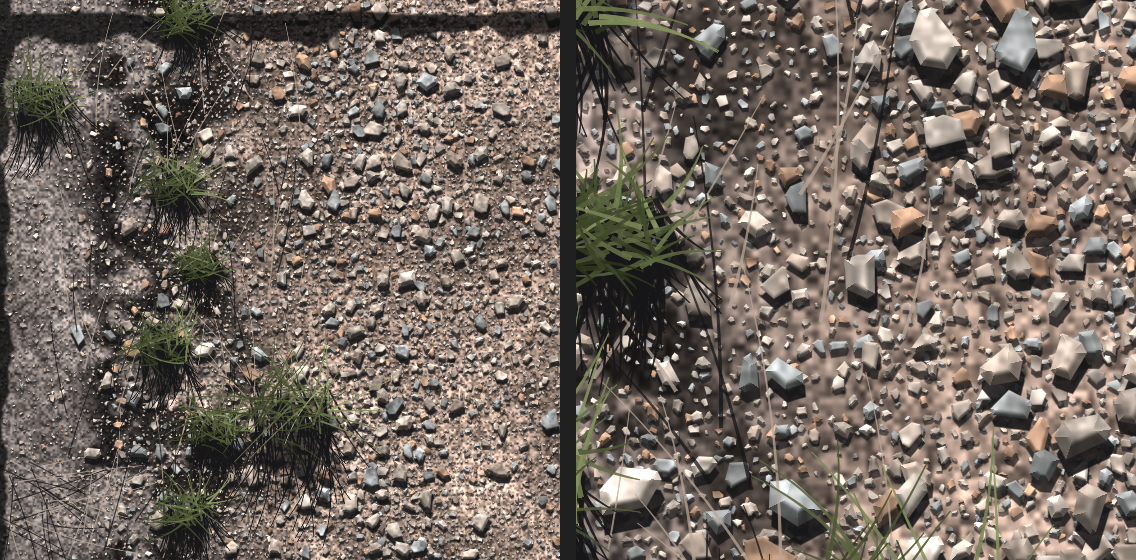
Left, the full canvas; right, a detail of the centre.
A WebGL 2 fragment shader for this texture:

```glsl
#version 300 es
precision highp float;
// Sunlit gravel and sandy soil with angular stones, dry straws and grass tufts.
uniform vec2 u_resolution;
out vec4 fragColor;
#define SUN vec2(-0.15, 0.98)
#define STONE_CELLS 23.0
#define LAYERS 4
#define TUFTS 8
#define BLADES 70
#define STRAWS 110
#define MAIN_TUFT vec3(0.52, 0.27, 0.135)
#define SHADE_COLOR vec3(0.085, 0.083, 0.09)
#define SOIL_COLOR vec3(0.52, 0.48, 0.465)
#define SAND_COLOR vec3(0.66, 0.565, 0.51)

float hash(vec2 p) { return fract(sin(dot(p, vec2(127.1, 311.7))) * 43758.5453); }
float noise(vec2 p) {
  vec2 i = floor(p), f = fract(p);
  f = f * f * (3.0 - 2.0 * f);
  return mix(mix(hash(i), hash(i + vec2(1, 0)), f.x),
             mix(hash(i + vec2(0, 1)), hash(i + vec2(1, 1)), f.x), f.y);
}
float fbm(vec2 p) {
  float sum = 0.0, amp = 0.5;
  for (int i = 0; i < 4; i++, amp *= 0.5, p = p * 2.03 + 17.0) sum += amp * noise(p);
  return sum;
}
// Share of ground covered by stones: a dense band right of the middle
float gravel(vec2 p) {
  float band = (p.x - 0.73 + 0.09 * p.y) / 0.15;
  float spread = 0.36 * smoothstep(0.08, 0.3, p.x);
  return (spread + 0.62 * exp(-band * band)) * (0.5 + noise(p * 9.0));
}
vec3 stoneTint(float pick, float tone) {
  vec3 tint = mix(vec3(0.76, 0.68, 0.62), vec3(0.91, 0.86, 0.81), tone);
  tint = mix(tint, vec3(0.70, 0.71, 0.71), step(0.75, pick));
  return mix(tint, vec3(0.82, 0.66, 0.55), step(pick, 0.12));
}
// One grid of tilted, bevelled stones with cast shadows, upper rows first
void stones(inout vec3 col, vec2 p, float cells, float fine, float px) {
  vec2 g = p * cells, cell = floor(g);
  float aa = px * cells, cover = fine * fine * mix(0.4, 0.7, smoothstep(0.1, 0.4, p.x));
  for (int n = 0; n < 9; n++) {
    vec2 id = cell + vec2(float(n % 3 - 1), float(1 - n / 3)), key = id + cells * 3.0;
    if (hash(key) > mix(gravel((id + 0.5) / cells), 0.85, cover)) continue;
    vec2 q = g - id - 0.5 - 0.6 * (vec2(hash(key + 5.3), hash(key + 9.1)) - 0.5);
    if (dot(q, q) > 1.1) continue;
    float size = mix(0.18, 0.44, hash(key + 2.7)), turn = 6.283 * hash(key + 3.9);
    float d = -9.0, dShade = -9.0, slope = 0.0;
    for (int i = 0; i < 6; i++) {
      float k = float(i), a = turn + 1.047 * (k + 0.7 * hash(key + k * 1.3));
      vec2 normal = vec2(cos(a), sin(a));
      float r = size * mix(0.6, 1.0, hash(key + k * 2.1 + 0.7)) * (1.0 + 0.22 * cos(2.0 * (a - turn)));
      float side = dot(normal, q) - r;
      if (side > d) { d = side; slope = dot(normal, SUN); }
      dShade = max(dShade, dot(normal, q + SUN * size * 0.65) - r);
    }
    col = mix(col, SHADE_COLOR, mix(0.9, 0.6, fine) * (1.0 - smoothstep(-aa, aa, dShade)));
    float bevel = size * mix(0.05, 0.5, hash(key + 6.6));
    float facet = smoothstep(-bevel - 0.05, -bevel + 0.05, d);
    vec2 tilt = vec2(cos(turn * 3.0), sin(turn * 3.0));
    float light = mix(0.98 + 0.25 * dot(q, tilt) / size, 0.76 + 0.46 * slope, facet);
    light *= 0.66 + 0.35 * noise(p * 230.0 + key) + 0.35 * noise(p * 85.0 + key);
    vec3 tint = stoneTint(hash(key + 8.2), hash(key + 4.4)) * mix(0.76, 1.12, hash(key + 7.5));
    col = mix(col, tint * light, 1.0 - smoothstep(-aa, aa * 0.5, d));
  }
}
// Coverage of a curved, tapering blade
float blade(vec2 p, vec2 root, float angle, float len, float bend, float width, float px) {
  vec2 dir = vec2(cos(angle), sin(angle)), q = p - root;
  float t = dot(q, dir) / len, w = width * (1.0 - 0.75 * t);
  if (t < 0.0 || t > 1.0) return 0.0;
  float across = abs(dot(q, vec2(-dir.y, dir.x)) - bend * len * t * t);
  return 1.0 - smoothstep(max(w - 0.6 * px, 0.0), w + 0.6 * px, across);
}
void straws(inout vec3 col, vec2 p, float px) {
  for (int i = 0; i < STRAWS; i++) {
    vec2 k = vec2(float(i), 41.0);
    float a = hash(k), b = hash(k + 1.7), c = hash(k + 3.1), e = hash(k + 4.9);
    bool clump = i < STRAWS / 4;
    vec2 root = clump ? vec2(0.12 * a - 0.03, 0.06 + 0.12 * b) : vec2(0.1 + 0.44 * a, b);
    float angle = clump ? -1.6 + 2.0 * c : 1.57 + 1.3 * (c - 0.5);
    float m = blade(p, root, angle, 0.06 + 0.17 * e, 0.3 * (a - b), 0.0012, px);
    col = mix(col, hash(k + 6.3) < 0.4 ? SHADE_COLOR : vec3(0.72, 0.65, 0.59), 0.75 * m);
  }
}
// Grass clump: dark roots, a shadow fan falling from the sun, then blades
void tuft(inout vec3 col, vec2 p, vec3 t, float seed, float px) {
  vec2 q = p - t.xy;
  if (length(q) > t.z * 2.2) return;
  float dark = length(q / t.z + SUN * 0.5) + 1.3 * fbm(p * 45.0) - 0.5;
  col = mix(col, SHADE_COLOR, 0.75 * (1.0 - smoothstep(0.4, 0.9, dark)));
  for (int i = 0; i < 2 * BLADES; i++) {
    bool isShadow = i < BLADES;
    vec2 k = vec2(float(i), seed);
    float a = hash(k), b = hash(k + 1.3), c = hash(k + 2.9), e = hash(k + 5.7);
    vec2 root = t.xy + (vec2(a, b) - 0.5) * t.z * vec2(1.1, 0.8);
    float angle = isShadow ? -1.42 + 0.7 * (c - 0.5) : 1.57 + 4.8 * (c - 0.5);
    float len = t.z * (isShadow ? 0.6 + 0.9 * e : 0.3 + 0.75 * e);
    float m = blade(p, root, angle, len, 0.8 * (b - 0.5), 0.0017, px);
    vec3 green = mix(vec3(0.15, 0.18, 0.09), vec3(0.56, 0.61, 0.40), a * e + 0.3 * b);
    col = mix(col, isShadow ? SHADE_COLOR : green, 0.88 * m);
  }
}
void main() {
  vec2 p = gl_FragCoord.xy / u_resolution.y;
  float px = 1.0 / u_resolution.y, broad = fbm(p * 7.0), wave = fbm(p * 13.0) - 0.5;
  // Ground: grey soil on the left, warm sand on the right, dark litter between
  vec3 col = mix(SOIL_COLOR, SAND_COLOR, smoothstep(0.2, 0.55, p.x + 0.2 * (broad - 0.5)));
  float grain = 0.6 * noise(p * 250.0) + 0.4 * noise(p * 120.0 + 7.0);
  col *= (0.3 + 1.4 * grain) * (0.5 + 1.1 * broad);
  float litter = smoothstep(0.1, 0.2, p.x) * (1.0 - smoothstep(0.35, 0.55, p.x));
  col *= 1.0 - 0.75 * litter * smoothstep(0.38, 0.6, fbm(p * 16.0 + 3.0));
  for (int i = LAYERS - 1; i >= 0; i--)
    stones(col, p, floor(STONE_CELLS * pow(1.75, float(i))), float(i) / float(LAYERS - 1), px);
  // Long shadows along the top and the left edge
  float edge = min(abs(p.y - 0.955 + 0.05 * wave) - 0.02 - 0.03 * wave, p.x - 0.016 - 0.05 * wave);
  col = mix(col, col * 0.16 + SHADE_COLOR * 0.5, 0.94 * (1.0 - smoothstep(-0.003, 0.005, edge)));
  straws(col, p, px);
  for (int i = TUFTS - 1; i >= 0; i--) {
    float f = float(i), h = hash(vec2(f, 23.0));
    vec3 spot = vec3(0.05 + 0.34 * h, (f - 0.4) / 6.8, 0.055 + 0.03 * hash(vec2(f, 8.0)));
    tuft(col, p, i == 0 ? MAIN_TUFT : spot, f * 13.7 + 2.0, px);
  }
  fragColor = vec4(clamp(col, 0.0, 1.0), 1.0);
}
```
